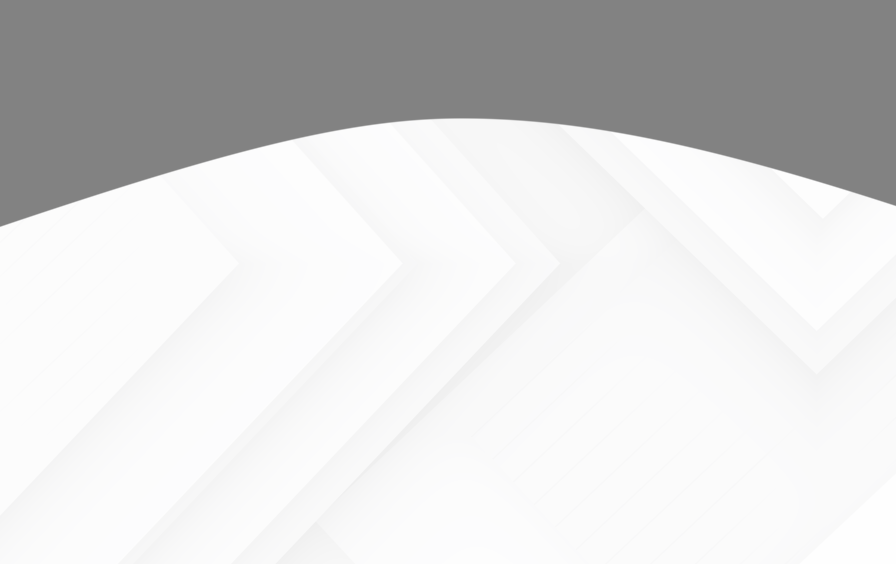
Reproduce this background procedurally as a WebGL 1 fragment shader.

```glsl
precision highp float;
// Pale layered chevrons with soft shadows under a curved grey upper band.
uniform vec2 u_resolution;

float hash(float n) {
  n = fract(n * 0.1031);
  n *= n + 33.33;
  return fract(n * (n + n));
}

// Signed distances to 45-degree wedges, negative inside.
float rightWedge(vec2 p, vec2 tip) {
  vec2 q = p - tip;
  return (q.x + abs(q.y) * (q.y > 0.0 ? 0.9 : 0.95)) * 0.72;
}

float leftWedge(vec2 p, vec2 tip) {
  vec2 q = p - tip;
  return (abs(q.y) * (q.y > 0.0 ? 1.06 : 0.93) - q.x) * 0.7;
}

float downWedge(vec2 p, vec2 tip) {
  vec2 q = p - tip;
  return (abs(q.x) * 0.965 - q.y) * 0.72;
}

// Lays a sheet over the background, casting a shadow outside its edge.
vec3 sheet(vec3 below, float d, float tone, float shade, float spread) {
  float aa = 0.75 / u_resolution.y;
  float shadow = shade * exp(-max(d, 0.0) / spread);
  vec3 paper = vec3(tone, tone, tone + 0.001);
  return mix(paper, below * (1.0 - shadow), smoothstep(-aa, aa, d));
}

// Fine rising diagonals, each with its own random extent.
float hairlines(vec2 p, float spacing) {
  float v = (p.y - 0.94 * p.x) / spacing;
  float id = floor(v);
  float d = abs(fract(v) - 0.5) * spacing * 0.73;
  float along = p.x + p.y - 0.35 * hash(id + 40.0);
  float extent = smoothstep(0.1, 0.3, fract(along * 0.7))
               * smoothstep(1.0, 0.8, fract(along * 0.7));
  return (1.0 - smoothstep(0.0, 1.2 / u_resolution.y + 0.0004, d)) * extent;
}

void main() {
  vec2 p = gl_FragCoord.xy / u_resolution * vec2(1.593, 1.0);
  vec3 color = vec3(0.981);

  // Panels in the lower middle
  color = sheet(color, leftWedge(p, vec2(0.56, 0.077)), 0.991, 0.008, 0.03);
  float panel = leftWedge(p, vec2(0.836, 0.228));
  color = sheet(color, panel, 0.984, 0.01, 0.035);
  color -= 0.012 * hairlines(p, 0.075) * step(panel, 0.0);
  color = sheet(color, (1.421 + 1.07 * p.y - p.x) * 0.68, 0.995, 0.008, 0.03);

  // Downward wedges on the right
  color = sheet(color, downWedge(p, vec2(1.452, 0.336)), 0.98, 0.032, 0.055);
  color = sheet(color, downWedge(p, vec2(1.452, 0.413)), 0.992, 0.014, 0.03);
  color = sheet(color, downWedge(p, vec2(1.452, 0.587)), 0.973, 0.02, 0.04);
  color = sheet(color, downWedge(p, vec2(1.463, 0.612)), 0.993, 0.01, 0.012);

  // Right-pointing chevrons, with deeper shadows on their lower arms
  float depth = mix(0.035, 0.014, smoothstep(0.46, 0.6, p.y));
  color = sheet(color, rightWedge(p, vec2(0.996, 0.533)), 0.982, depth, 0.055);
  color = sheet(color, rightWedge(p, vec2(0.917, 0.533)), 0.992, depth * 0.6, 0.03);
  color = sheet(color, rightWedge(p, vec2(0.743, 0.533)), 0.973, depth, 0.055);
  color = sheet(color, rightWedge(p, vec2(0.716, 0.533)), 0.991, depth * 0.3, 0.015);
  float front = rightWedge(p, vec2(0.425, 0.533));
  color = sheet(color, front, 0.988, depth, 0.055);
  color -= 0.01 * hairlines(p, 0.06) * step(front, 0.0)
         * smoothstep(0.3, 0.1, p.x) * smoothstep(0.15, 0.35, p.y);

  // Curved upper band, a hyperbolic arch flatter on its right side
  float dx = p.x - 0.82;
  vec2 bend = dx < 0.0 ? vec2(0.375, 0.4) : vec2(0.41, 0.6);
  float arch = 0.79 - bend.x * (length(vec2(dx, bend.y)) - bend.y);
  float aa = 1.0 / u_resolution.y;
  color = mix(color, vec3(0.51), smoothstep(-aa, aa, p.y - arch));

  gl_FragColor = vec4(color, 1.0);
}
```
